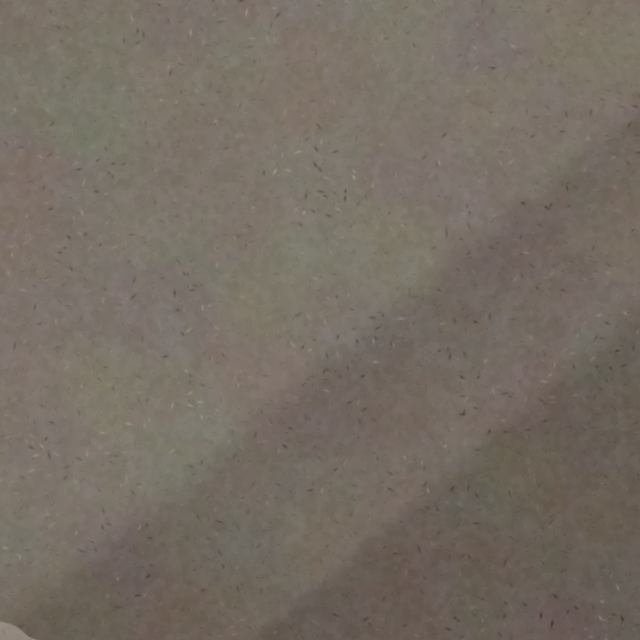
Write a Shadertoy shader that draws this texture.

```glsl
// Worn grey-brown stone crossed by two soft diagonal shadows.
// Blended cellular noise gives the mottling and the faint tints, and
// scattered oriented flecks, dark on one flank and pale on the other, give the grain.

const vec3 LIT_STONE  = vec3(0.492, 0.460, 0.420);
const vec3 HALF_SHADE = vec3(0.447, 0.410, 0.378);
const vec3 FULL_SHADE = vec3(0.398, 0.360, 0.328);
const vec3 PALE_CHIP  = vec3(0.590, 0.555, 0.530);

vec3 hash3(vec2 p) {
    vec3 q = fract(p.xyx * vec3(0.1031, 0.1030, 0.0973));
    q += dot(q, q.yxz + 33.33);
    return fract((q.xxy + q.yzz) * q.zyx);
}

// Cellular noise: random values of nearby points, blended by distance, around zero
vec3 softCells(vec2 p) {
    vec2 cell = floor(p);
    vec3 sum = vec3(0.0);
    float total = 0.0;
    for (int j = -1; j <= 1; j++)
    for (int i = -1; i <= 1; i++) {
        vec2 id = cell + vec2(i, j);
        vec2 d = p - id - hash3(id).xy;
        float weight = exp(-5.0 * dot(d, d));
        sum += weight * hash3(id + 71.0);
        total += weight;
    }
    return sum / total - 0.5;
}

// Small elongated grains at random angles; negative is a pit, positive a glint
float flecks(vec2 p, float density, float darkShare) {
    vec2 cell = floor(p);
    float sum = 0.0;
    for (int j = -1; j <= 1; j++)
    for (int i = -1; i <= 1; i++) {
        vec2 id = cell + vec2(i, j);
        vec3 place = hash3(id + 13.0);
        vec3 kind = hash3(id + 157.0);
        float angle = 6.2832 * place.z;
        vec2 along = vec2(cos(angle), sin(angle));
        vec2 d = p - id - place.xy;
        vec2 q = vec2(dot(d, along), dot(d, vec2(-along.y, along.x)));
        q /= vec2(mix(0.18, 0.36, kind.x), 0.14);
        float tone = kind.y < darkShare ? -1.0 : 0.8;
        float strength = smoothstep(1.0 - density, 1.0, kind.z);
        sum += strength * tone * (1.0 - 0.8 * q.y) * exp(-dot(q, q));
    }
    return sum;
}

// Shadow depth: 0 is lit, 1 is half shade, 2 is full shade
float shadowDepth(vec2 uv, float wobble) {
    float upper = 0.82 * uv.x + 0.02 - uv.y + wobble;
    float lower = 0.86 * uv.x - 0.345 - uv.y + wobble;
    float softness = mix(0.012, 0.045, uv.x * uv.x);
    float depth = smoothstep(-0.035, 0.05, upper);
    depth *= mix(1.15, 0.8, smoothstep(0.05, 0.28, upper));
    depth = mix(depth, 1.9, smoothstep(-softness, softness, lower));
    depth += 0.9 * smoothstep(0.25, 0.0, uv.y) * smoothstep(0.75, 0.25, uv.x);
    depth += 0.45 * smoothstep(0.55, 0.0, length(uv - vec2(0.0, 1.0)));
    depth += 0.25 * smoothstep(0.35, 0.0, length(uv - vec2(1.0, 0.9)));
    return clamp(depth, 0.0, 2.0);
}

vec3 shadeColour(float depth) {
    vec3 colour = mix(LIT_STONE, HALF_SHADE, clamp(depth, 0.0, 1.0));
    return mix(colour, FULL_SHADE, clamp(depth - 1.0, 0.0, 1.0));
}

void mainImage(out vec4 fragColor, in vec2 fragCoord) {
    vec2 uv = fragCoord / iResolution.xy;

    vec3 blotch = softCells(uv * 9.0 + 4.0);
    vec3 patches = softCells(uv * 34.0 + 20.0);
    vec3 mottle = softCells(uv * 105.0 + 50.0);

    // Shadows and the pale chip in the lower left corner
    float wobble = 0.012 * blotch.x + 0.012 * patches.y;
    vec3 colour = shadeColour(shadowDepth(uv, wobble));
    float chip = 0.028 - 0.5 * uv.x - uv.y + 0.018 * patches.x;
    colour = mix(colour, PALE_CHIP, 0.8 * smoothstep(-0.003, 0.004, chip));

    // Broad tints of red, green and violet, then uneven brightness
    vec3 tint = blotch + 0.5 * patches;
    colour += 0.026 * (tint - dot(tint, vec3(0.333)));
    colour += 0.012 * blotch.y + 0.020 * patches.z + 0.034 * mottle.x;

    // Grain gathers in loose clusters
    float cluster = clamp(0.85 + 1.3 * blotch.z + 0.9 * patches.x, 0.25, 1.5);
    float grain = 0.085 * cluster * flecks(uv * 62.0, 0.42, 0.6);
    grain += 0.045 * flecks(uv * 118.0 + 9.0, 0.5, 0.5);
    colour += grain * vec3(1.0, 0.98, 0.95);

    fragColor = vec4(colour, 1.0);
}
```
